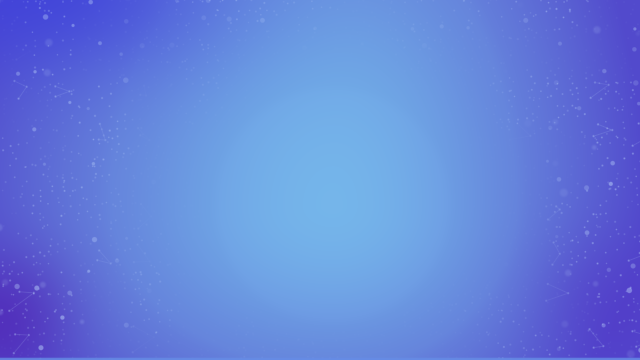
Give the GLSL for this background, as a WebGL 1 fragment shader.

```glsl
precision highp float;

uniform vec2 u_resolution;

float hash(vec2 p) {
  vec3 q = fract(p.xyx * vec3(0.1031, 0.1030, 0.0973));
  q += dot(q, q.yzx + 33.33);
  return fract((q.x + q.y) * q.z);
}

vec2 hash2(vec2 p) {
  return vec2(hash(p + 17.3), hash(p + 71.9));
}

float noise(vec2 p) {
  vec2 i = floor(p);
  vec2 f = fract(p);
  f = f * f * (3.0 - 2.0 * f);
  float low = mix(hash(i), hash(i + vec2(1.0, 0.0)), f.x);
  float high = mix(hash(i + vec2(0.0, 1.0)), hash(i + vec2(1.0)), f.x);
  return mix(low, high, f.y);
}

float glow(vec2 uv, vec2 center, vec2 size) {
  vec2 d = (uv - center) / size;
  return exp(-dot(d, d));
}

float disc(float dist, float radius, float soft) {
  return 1.0 - smoothstep(radius - soft, radius + soft, dist);
}

float segment(vec2 p, vec2 a, vec2 b) {
  vec2 ab = b - a;
  float t = clamp(dot(p - a, ab) / dot(ab, ab), 0.0, 1.0);
  return length(p - a - ab * t);
}

// Elliptical ramp with its own falloff on each side
vec3 backdrop(vec2 uv, vec2 center) {
  vec2 d = uv - center;
  d.x *= d.x < 0.0 ? 1.70 : 2.05;
  d.y *= d.y < 0.0 ? 1.30 : 0.72;
  float t = pow(length(d), 1.5);
  vec3 sky = vec3(0.45, 0.705, 0.91);
  vec3 blue = vec3(0.395, 0.51, 0.86);
  vec3 violet = vec3(0.32, 0.29, 0.80);
  vec3 color = mix(sky, blue, smoothstep(-0.05, 0.5, t) * 0.5 + min(t, 0.5));
  color = mix(color, violet, clamp((t - 0.45) / 0.55, 0.0, 1.0));
  color = mix(color, vec3(0.24, 0.25, 0.86), 0.8 * glow(uv, vec2(0.06, 1.04), vec2(0.27, 0.25)));
  color = mix(color, vec3(0.32, 0.16, 0.72), 0.8 * glow(uv, vec2(0.0, 0.11), vec2(0.11, 0.19)));
  return mix(color, vec3(0.32, 0.21, 0.78), 0.55 * glow(uv, vec2(0.96, 0.14), vec2(0.12, 0.22)));
}

// One scattered dot per occupied cell
float dots(vec2 p, float cell, float radius, float chance, float soft, float seed) {
  vec2 id = floor(p / cell) + seed;
  vec2 spot = 0.25 + 0.5 * hash2(id);
  float size = radius * mix(0.5, 1.0, hash(id + 5.1));
  float shape = disc(length((fract(p / cell) - spot) * cell), size, soft);
  return shape * step(hash(id + 43.7), chance) * mix(0.35, 1.0, hash(id + 9.4));
}

// Two thin strokes joining three stars
float constellation(vec2 p, float cell, float chance, float pixel) {
  vec2 id = floor(p / cell) + 301.0;
  vec2 f = fract(p / cell);
  vec2 a = 0.15 + 0.3 * hash2(id);
  vec2 b = vec2(0.5, 0.3) + 0.35 * hash2(id + 11.0);
  vec2 c = vec2(0.2, 0.55) + 0.3 * hash2(id + 23.0);
  float stroke = min(segment(f, a, b), segment(f, b, c)) * cell;
  float star = min(length(f - a), min(length(f - b), length(f - c))) * cell;
  float shape = max(0.35 * disc(stroke, 0.0006, pixel), 0.7 * disc(star, 0.0025, pixel));
  return shape * step(hash(id + 3.0), chance);
}

void main() {
  vec2 uv = gl_FragCoord.xy / u_resolution;
  vec2 p = gl_FragCoord.xy / u_resolution.y;
  float aspect = u_resolution.x / u_resolution.y;
  float pixel = 1.0 / u_resolution.y;
  vec2 center = vec2(0.52, 0.43);
  float radius = length((uv - center) * vec2(aspect, 1.0));
  vec3 color = backdrop(uv, center);

  // Faint central disc
  color += 0.008 * disc(radius, 0.325, 0.02);

  // Star dust grows denser and brighter away from the disc
  float outer = smoothstep(0.30, 0.75, radius);
  float clumps = smoothstep(0.3, 0.75, noise(p * 7.0));
  float dust = 0.0;
  for (int i = 0; i < 3; i++) {
    float n = float(i);
    vec2 shifted = p + n * vec2(0.137, 0.071);
    dust += dots(shifted, 0.021 + 0.006 * n, 0.0024, 0.3, pixel, 40.0 * n);
  }
  float alpha = 0.55 * dust * outer * mix(0.15, 1.0, clumps);

  // Larger soft stars and line figures along the sides
  float sides = smoothstep(0.25, 0.42, abs(uv.x - center.x));
  float rim = max(sides, 0.5 * smoothstep(0.82, 0.98, uv.y));
  alpha += 0.55 * rim * dots(p, 0.075, 0.0075, 0.38, 0.0022, 140.0);
  alpha += 0.22 * sides * dots(p + 0.04, 0.11, 0.011, 0.3, 0.005, 220.0);
  alpha += 0.7 * sides * disc(uv.y, 0.8, 0.08) * constellation(p, 0.115, 0.28, pixel);
  color = mix(color, vec3(0.70, 0.79, 0.97), clamp(alpha, 0.0, 0.85));

  // Pale strip along the lower edge
  color = mix(color, vec3(0.40, 0.55, 0.90), 0.85 * disc(uv.y, 0.006, pixel));
  gl_FragColor = vec4(color, 1.0);
}
```
